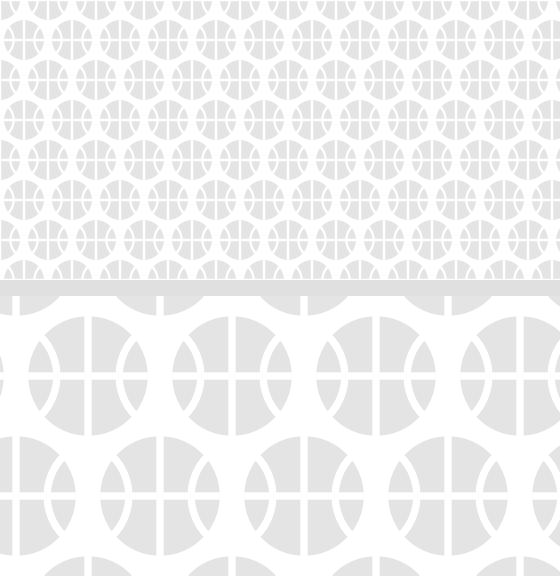
Top, the full canvas; bottom, a detail of the centre.
A Shadertoy shader for this pattern:

```glsl
// Signed distance to a ball of diameter 1 with its seams cut out
float ballDistance(vec2 p) {
    p = abs(p);
    float disc = length(p) - 0.498;
    float crossSeams = min(p.x, p.y);
    float sideSeam = abs(length(p - vec2(0.73, 0.0)) - 0.47);
    return max(disc, 0.031 - min(crossSeams, sideSeam));
}

void mainImage(out vec4 fragColor, in vec2 fragCoord) {
    // Seven rows fill the canvas height
    float pixel = 7.0 / iResolution.y;
    vec2 p = fragCoord * pixel;

    // Staggered rows: even ones shift by half a column
    float row = floor(p.y + 0.5);
    float shift = 0.6 * mod(row + 1.0, 2.0);
    vec2 cell = vec2(mod(p.x - shift + 0.6, 1.2) - 0.6, p.y - row);

    // Pale grey balls on white
    float coverage = clamp(0.5 - ballDistance(cell) / pixel, 0.0, 1.0);
    fragColor = vec4(mix(vec3(1.0), vec3(0.894), coverage), 1.0);
}
```
